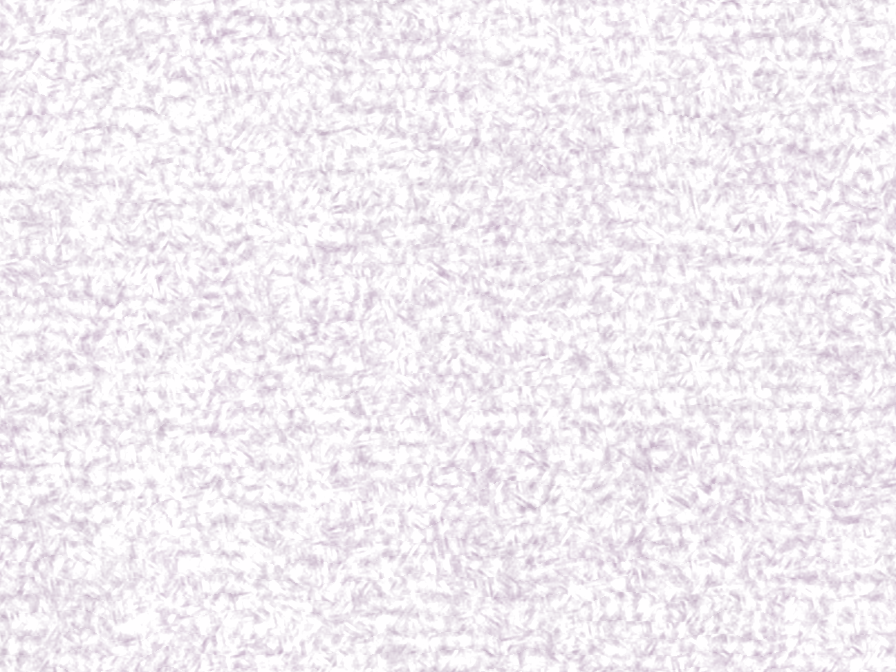
This texture is drawn by a WebGL 2 fragment shader. Its source:

```glsl
#version 300 es
precision highp float;

uniform vec2 u_resolution;
out vec4 fragColor;

// Colours
const vec3 PAPER = vec3(1.0, 0.998, 1.0);
const vec3 LILAC = vec3(0.79, 0.705, 0.795);
const vec3 MAUVE_GREY = vec3(0.785, 0.74, 0.785);

// Sizes, as counts per canvas height
const vec2 WEAVE_COUNT = vec2(45.0, 36.0);
const vec2 FIBRE_COUNT = vec2(78.0, 235.0);
const float TUFT_COUNT = 62.0;
const float WARP_COUNT = 24.0;
const float GRAIN_COUNT = 300.0;
const float CLOUD_COUNT = 4.0;

// Strengths
const float BASE_TONE = 0.205;
const float WEAVE_DEPTH = 0.21;
const float TUFT_DEPTH = 0.24;
const float FIBRE_DEPTH = 0.52;
const float GRAIN_DEPTH = 0.15;
const float CLOUD_DEPTH = 0.08;
const float WARP_AMOUNT = 0.38;

const int FIBRE_DIRECTIONS = 4;
const float TAU = 6.2831853;

float hash(vec2 p) {
    vec3 h = fract(p.xyx * 0.1031);
    h += dot(h, h.yzx + 33.33);
    return fract((h.x + h.y) * h.z);
}

// Smooth value noise in the range -1 to 1
float noise(vec2 p) {
    vec2 cell = floor(p);
    vec2 f = p - cell;
    f = f * f * (3.0 - 2.0 * f);
    float low = mix(hash(cell), hash(cell + vec2(1.0, 0.0)), f.x);
    float high = mix(hash(cell + vec2(0.0, 1.0)), hash(cell + 1.0), f.x);
    return 2.0 * mix(low, high, f.y) - 1.0;
}

vec2 rotate(vec2 p, float angle) {
    float c = cos(angle), s = sin(angle);
    return vec2(c * p.x + s * p.y, c * p.y - s * p.x);
}

// Wavering grid of gaps between yarns, each gap strong or faint by turns
float weave(vec2 p) {
    vec2 warp = vec2(noise(p * WARP_COUNT + 17.0), noise(p * WARP_COUNT + 71.0));
    vec2 q = p * WEAVE_COUNT + WARP_AMOUNT * warp;
    float row = floor(q.y);
    float columnGap = cos(TAU * (q.x + 0.5 * mod(row, 2.0)));
    float rowGap = cos(TAU * q.y);
    float columnStrength = 0.5 + 0.5 * noise(q * vec2(1.0, 0.8) + 131.0);
    float rowStrength = 0.5 + 0.5 * noise(q * vec2(0.5, 1.0) + 211.0);
    return columnGap * columnStrength + rowGap * rowStrength;
}

// Short hairs whose direction changes from patch to patch
float fibres(vec2 p) {
    float total = 0.0;
    float weightSum = 0.0;
    for (int i = 0; i < FIBRE_DIRECTIONS; i++) {
        float k = float(i);
        float angle = 0.5 * TAU * k / float(FIBRE_DIRECTIONS) + 0.2;
        float weight = exp(3.5 * noise(p * TUFT_COUNT + 37.0 * k + 300.0));
        vec2 along = rotate(p, angle) * FIBRE_COUNT;
        total += weight * noise(along + 53.0 * k + 500.0);
        weightSum += weight;
    }
    return total / weightSum;
}

void main() {
    vec2 p = gl_FragCoord.xy / u_resolution.y;

    // Shade from coarse to fine
    float tone = BASE_TONE;
    tone += CLOUD_DEPTH * noise(p * CLOUD_COUNT + 5.0);
    tone += WEAVE_DEPTH * weave(p);
    tone += TUFT_DEPTH * noise(p * TUFT_COUNT + 91.0);
    tone += FIBRE_DEPTH * fibres(p);
    tone += GRAIN_DEPTH * noise(p * GRAIN_COUNT + 7.0);

    // Dye drifts between lilac and a greyer mauve
    float drift = 0.5 + 0.5 * noise(p * CLOUD_COUNT * 3.0 + 43.0);
    vec3 dye = mix(LILAC, MAUVE_GREY, 0.6 * drift);
    fragColor = vec4(mix(PAPER, dye, clamp(tone, 0.0, 1.0)), 1.0);
}
```
